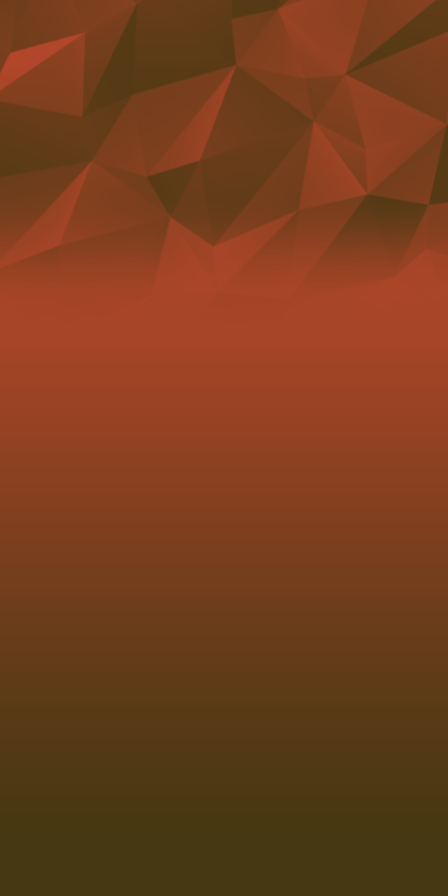
Reproduce this background procedurally as a WebGL 1 fragment shader.

```glsl
precision highp float;
uniform vec2 u_resolution;

#define OLIVE vec3(0.275, 0.218, 0.070)
#define RED vec3(0.660, 0.270, 0.155)
#define ASPECT 2.0
#define CELL vec2(0.165, 0.161)
#define ROW_START 0.09
#define ROW_SLOPE 0.14
#define BAND_PERIOD 0.37
#define BAND_SLOPE 0.7
#define JITTER 0.31
#define TILT 0.8
#define RIDGE 0.13
#define SOFT 0.003

// Mesh lattice with gently rising rows.
vec2 toLattice(vec2 p) {
  return vec2(p.x, p.y + ROW_SLOPE * p.x - ROW_START) / CELL;
}

vec2 vertexAt(vec2 id) {
  vec2 wobble = sin(id.x * vec2(2.4, 4.3) + id.y * vec2(5.1, 1.9) + vec2(0.6, 2.2));
  wobble += 0.5 * sin(id.x * vec2(7.7, 3.1) - id.y * vec2(2.8, 6.4));
  vec2 q = (id + JITTER * wobble / 1.3) * CELL;
  return vec2(q.x, q.y + ROW_START - ROW_SLOPE * q.x);
}

float spot(vec2 p, vec2 centre, float tightness) {
  vec2 d = p - centre;
  return exp(-tightness * dot(d, d));
}

// Alternating warm and dark bands with a few local accents.
float lightField(vec2 p) {
  float across = p.y + BAND_SLOPE * p.x - 0.19;
  float light = 0.44 + 0.23 * cos(6.28318 * across / BAND_PERIOD);
  light += 0.32 * spot(p, vec2(0.74, 0.19), 90.0);
  light += 0.30 * spot(p, vec2(0.05, 0.13), 60.0);
  light -= 0.22 * spot(p, vec2(0.34, 0.02), 110.0);
  return light;
}

float edgeDistance(vec2 p, vec2 a, vec2 b) {
  vec2 along = normalize(b - a);
  return along.x * (p.y - a.y) - along.y * (p.x - a.x);
}

// Returns facet heat times coverage, and coverage.
vec2 facet(vec2 p, vec2 a, vec2 b, vec2 c) {
  float facing = sign(edgeDistance(c, a, b));
  float top = facing * edgeDistance(p, a, b);
  float inside = min(top, facing * min(edgeDistance(p, b, c), edgeDistance(p, c, a)));
  float cover = smoothstep(-SOFT, SOFT, inside);
  vec2 centre = (a + b + c) / 3.0;
  float angle = dot(centre, vec2(41.0, 67.0));
  float heat = lightField(centre) + 0.11 * sin(angle * 1.7);
  heat += TILT * dot(p - centre, vec2(cos(angle), sin(angle)));
  heat += RIDGE * smoothstep(0.35, 0.75, heat) * exp(-28.0 * max(top, 0.0));
  return vec2(clamp(heat, 0.15, 1.1), 1.0) * cover;
}

float meshHeat(vec2 p) {
  vec2 home = floor(toLattice(p));
  vec2 sum = vec2(0.0);
  for (int j = -1; j <= 1; j++) {
    for (int i = -1; i <= 1; i++) {
      vec2 id = home + vec2(float(i), float(j));
      vec2 a = vertexAt(id);
      vec2 b = vertexAt(id + vec2(1.0, 0.0));
      vec2 c = vertexAt(id + vec2(0.0, 1.0));
      vec2 d = vertexAt(id + vec2(1.0, 1.0));
      // Some cells fold along the other diagonal.
      if (sin(id.x * 3.7 + id.y * 2.3) > 0.45) {
        sum += facet(p, a, b, d) + facet(p, a, d, c);
      } else {
        sum += facet(p, a, b, c) + facet(p, b, d, c);
      }
    }
  }
  return sum.x / max(sum.y, 0.001);
}

void main() {
  vec2 uv = gl_FragCoord.xy / u_resolution;
  float down = 1.0 - uv.y;

  // Long fade from the red belt to the olive base.
  float heat = pow(clamp((0.93 - down) / 0.55, 0.0, 1.0), 1.15);

  // Folded facets dissolve into the belt.
  if (down < 0.42) {
    float folds = meshHeat(vec2(uv.x, down * ASPECT));
    float belt = smoothstep(0.215, 0.335, down);
    float trace = 0.22 * (folds - 0.5) * (1.0 - smoothstep(0.28, 0.38, down));
    heat = mix(folds, heat - 0.02 + trace, belt);
  }

  gl_FragColor = vec4(mix(OLIVE, RED, heat), 1.0);
}
```
